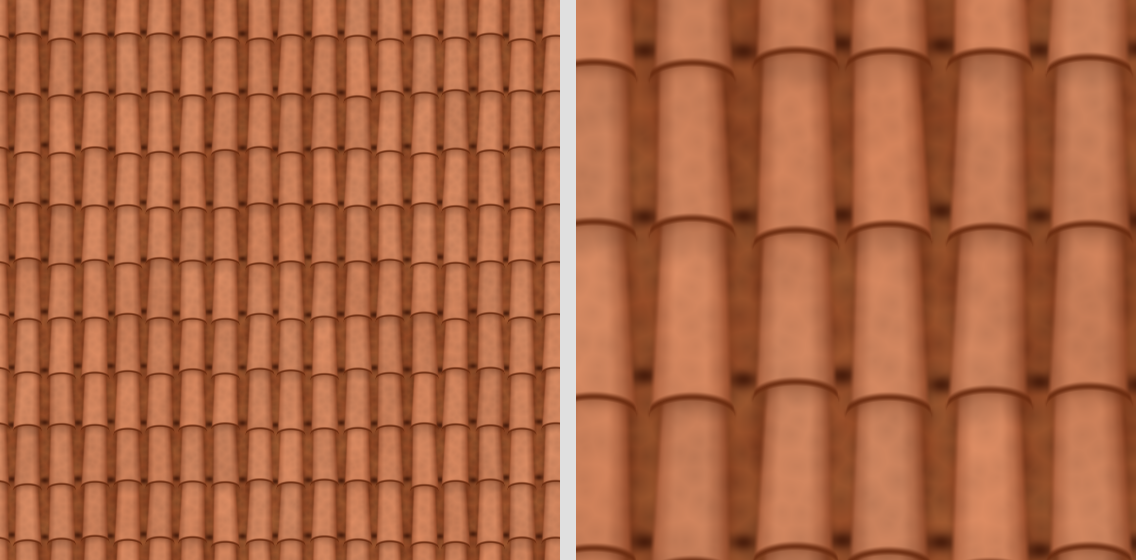
Left, the full canvas; right, a detail of the centre.
Write a Shadertoy shader that draws this texture.

```glsl
// Seamless clay roof: tapered barrel tiles in overlapping rows with shadowed channels between them.

const float TAU = 6.2831853;
const vec2 COUNT = vec2(17.0, 10.0);      // tiles across and down
const vec2 ORIGIN = vec2(0.363, 0.39);    // phase of the grid, in tiles
const float WIDE = 0.395;                 // half width at the lower rim
const float NARROW = 0.325;               // half width at the upper end
const float RIM_HALF_WIDTH = 0.43;
const float RIM_ARCH = 0.10;              // drop of the rim at its sides
const float RIM_THICKNESS = 0.019;
const float BLUR = 0.035;                 // softness of edges, in tiles
const float ROW_JITTER = 0.06;
const float SHIFT_JITTER = 0.035;
const float LEAN_JITTER = 0.07;
const float TONE_JITTER = 0.07;

const vec3 CLAY_LIGHT = vec3(0.80, 0.505, 0.355);
const vec3 CLAY_MID = vec3(0.71, 0.42, 0.28);
const vec3 CLAY_EDGE = vec3(0.60, 0.31, 0.18);
const vec3 CHANNEL_LIGHT = vec3(0.58, 0.31, 0.165);
const vec3 CHANNEL_DARK = vec3(0.48, 0.225, 0.105);
const vec3 RIM_SHADE = vec3(0.42, 0.17, 0.06);
const vec3 HOLE = vec3(0.27, 0.10, 0.035);

float hash(vec2 p) {
    vec3 q = fract(p.xyx * vec3(0.1031, 0.1030, 0.0973));
    q += dot(q, q.yzx + 33.33);
    return fract((q.x + q.y) * q.z);
}

// Signed random value of a tile, wrapped at the canvas border
float tileRandom(vec2 id, float seed) {
    return 2.0 * hash(mod(id, COUNT) + seed * 19.0) - 1.0;
}

// Distance to the nearest scattered point, wrapped at the given period
float cellular(vec2 p, vec2 period) {
    vec2 cell = floor(p);
    float nearest = 2.0;
    for (int j = -1; j <= 1; j++)
        for (int i = -1; i <= 1; i++) {
            vec2 id = cell + vec2(i, j);
            vec2 key = mod(id, period);
            vec2 point = id + vec2(hash(key + 7.0), hash(key + 53.0));
            nearest = min(nearest, distance(p, point));
        }
    return nearest;
}

// Broad weathering from layered waves
float weather(vec2 uv) {
    vec2 a = uv * TAU;
    return 0.5 * sin(2.0 * a.x + a.y + 1.3 * sin(2.0 * a.y))
         + 0.3 * sin(5.0 * a.x - 3.0 * a.y + sin(3.0 * a.x))
         + 0.2 * sin(9.0 * a.x + 7.0 * a.y);
}

float rimHeight(vec2 id) {
    return ROW_JITTER * tileRandom(id, 1.0);
}

void mainImage(out vec4 fragColor, in vec2 fragCoord) {
    vec2 uv = fragCoord / iResolution.xy;
    vec2 p = uv * COUNT - ORIGIN;
    p.y += 0.035 * (1.0 - cos(TAU * (uv.y - 0.2)));  // uneven row spacing
    vec2 soft = max(vec2(BLUR, BLUR * 0.55), COUNT / iResolution.xy);

    // Nearest arched rim, then the tile above or below it
    vec2 id = vec2(floor(p.x), floor(p.y + 0.5));
    float x = p.x - id.x - 0.5 - SHIFT_JITTER * tileRandom(vec2(id.x, 0.0), 2.0);
    float across = x / RIM_HALF_WIDTH;
    float arch = RIM_ARCH * (1.0 - sqrt(max(0.0, 1.0 - across * across)));
    float rim = p.y - id.y - rimHeight(id) + arch;
    if (rim < 0.0) id.y -= 1.0;
    float along = clamp(p.y - id.y - rimHeight(id) + arch, 0.0, 1.1);

    // Tapered, slightly leaning barrel
    float tileX = x - LEAN_JITTER * tileRandom(id, 3.0) * (along - 0.5) * 0.8;
    float halfWidth = mix(WIDE, NARROW, along) + 0.012 * tileRandom(id, 4.0);
    float side = tileX / halfWidth;
    float barrel = smoothstep(soft.x, -soft.x, abs(tileX) - halfWidth);

    // Surface wear
    float grain = cellular(uv * COUNT * vec2(4.0, 7.0), COUNT * vec2(4.0, 7.0)) - 0.45;
    float patches = cellular(uv * COUNT * vec2(2.0, 3.0), COUNT * vec2(2.0, 3.0)) - 0.45;
    float wear = weather(uv);

    // Channel between barrels, with a dark hole at each overlap
    float gap = abs(fract(p.x + 0.5) - 0.5);
    vec2 channelId = floor(p + 0.5);
    float holeY = p.y - channelId.y - 0.05 - 0.04 * tileRandom(channelId, 5.0);
    float hole = exp(-pow(gap / 0.15, 2.0) - pow(holeY / 0.055, 2.0));
    float channelTone = smoothstep(0.20, 0.03, gap) * 0.65 + 0.35 * patches + 0.25 * wear + 0.15;
    vec3 color = mix(CHANNEL_DARK, CHANNEL_LIGHT, clamp(channelTone, 0.0, 1.0));
    color *= 1.0 + 0.16 * grain + vec3(0.0, 0.10, 0.10) * patches;
    color = mix(color, HOLE, 0.9 * hole);

    // Rounded clay shading with tone varying from tile to tile
    float turn = abs(side + 0.06);
    vec3 clay = mix(CLAY_LIGHT, CLAY_MID, smoothstep(0.38, 0.82, turn));
    clay = mix(clay, CLAY_EDGE, smoothstep(0.72, 1.05, turn));
    clay *= 1.0 + TONE_JITTER * 0.5 * tileRandom(id, 6.0) + 0.07 * grain + 0.05 * patches;
    clay *= 1.0 + vec3(0.015, 0.035, 0.05) * wear;
    clay *= 1.0 - 0.10 * smoothstep(0.80, 1.0, along);
    color = mix(color, clay, barrel);

    // Rim line and the soft shadow just below it
    float rimSpan = smoothstep(soft.x, -soft.x, abs(x) - RIM_HALF_WIDTH);
    float line = smoothstep(soft.y, -soft.y, abs(rim) - RIM_THICKNESS);
    float shadow = rim < 0.0 ? exp(rim / 0.04) : 0.0;
    color = mix(color, RIM_SHADE, rimSpan * max(0.92 * line, 0.45 * shadow));

    fragColor = vec4(color, 1.0);
}
```
